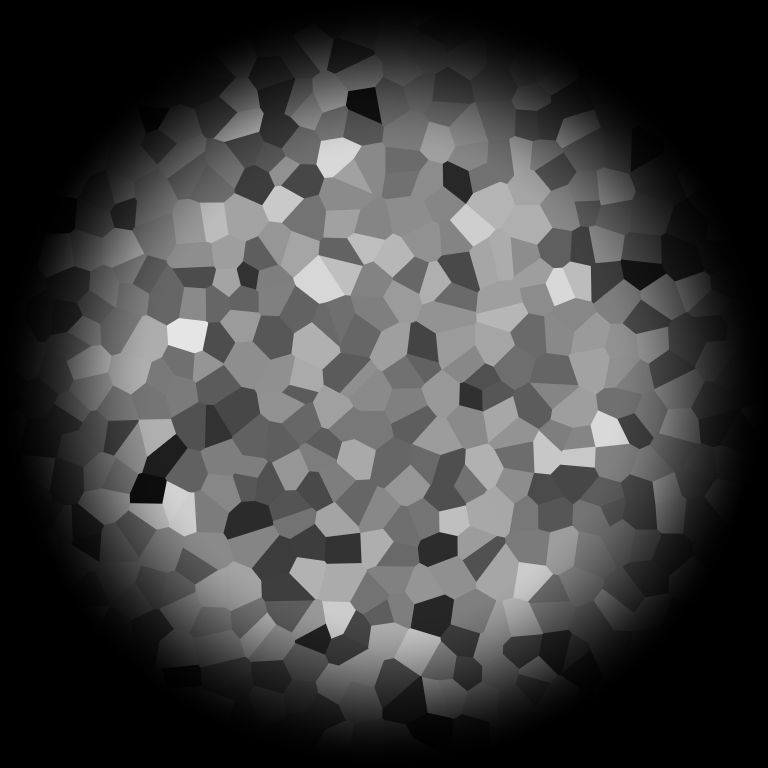
Reproduce this background procedurally as a Shadertoy shader.

```glsl
vec3 hash3(vec2 cell) {
    vec3 p = fract(cell.xyx * vec3(0.1031, 0.1030, 0.0973));
    p += dot(p, p.yxz + 33.33);
    return fract((p.xxy + p.yzz) * p.zyx);
}

// Averaged random values favour middle greys over black and white
float cellTone(vec2 cell) {
    return dot(hash3(cell + 71.0), vec3(0.36, 0.32, 0.28));
}

// Voronoi mosaic, blended across the border of the two nearest cells
float mosaic(vec2 p, float pixel) {
    vec2 base = floor(p);
    vec2 nearCell = base, nextCell = base;
    vec2 nearOffset = vec2(9.0), nextOffset = vec2(9.0);

    for (int y = -2; y <= 2; y++) {
        for (int x = -2; x <= 2; x++) {
            vec2 cell = base + vec2(x, y);
            vec2 offset = cell + hash3(cell + 17.0).xy - p;
            float d = dot(offset, offset);
            if (d < dot(nearOffset, nearOffset)) {
                nextCell = nearCell;
                nextOffset = nearOffset;
                nearCell = cell;
                nearOffset = offset;
            } else if (d < dot(nextOffset, nextOffset)) {
                nextCell = cell;
                nextOffset = offset;
            }
        }
    }

    vec2 between = nextOffset - nearOffset;
    float border = dot(0.5 * (nearOffset + nextOffset), between) / max(length(between), 1e-4);
    float coverage = clamp(0.5 + border / pixel, 0.5, 1.0);
    return mix(cellTone(nextCell), cellTone(nearCell), coverage);
}

void mainImage(out vec4 fragColor, in vec2 fragCoord) {
    float size = min(iResolution.x, iResolution.y);
    vec2 uv = (fragCoord - 0.5 * iResolution.xy) / size;

    float grey = mosaic(uv * 25.0 + 50.0, 25.0 / size);

    // Round spotlight fading to black
    grey *= 1.0 - smoothstep(0.3, 0.5, length(uv));

    fragColor = vec4(vec3(grey), 1.0);
}
```
